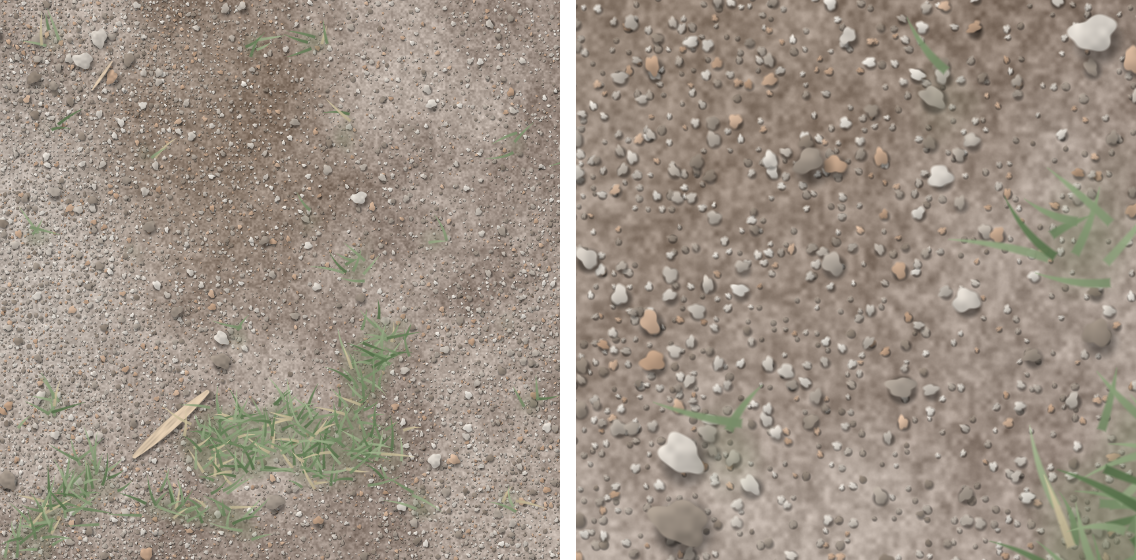
Left, the full canvas; right, a detail of the centre.
Write a WebGL 1 fragment shader that draws this texture.

```glsl
precision highp float;
// Dry stony soil with scattered gravel, tufts of grass and a few pieces of straw.
uniform vec2 u_resolution;

vec2 hash2(vec2 p) {
  vec3 q = fract(p.xyx * vec3(0.1031, 0.1030, 0.0973));
  q += dot(q, q.yzx + 33.33);
  return fract((q.xx + q.yz) * q.zy);
}

float noise(vec2 p) {
  vec2 i = floor(p), f = fract(p);
  f = f * f * (3.0 - 2.0 * f);
  return mix(mix(hash2(i).x, hash2(i + vec2(1, 0)).x, f.x),
             mix(hash2(i + vec2(0, 1)).x, hash2(i + 1.0).x, f.x), f.y);
}

float fbm(vec2 p) {
  float sum = 0.0, amp = 0.5;
  for (int i = 0; i < 5; i++) {
    sum += amp * noise(p);
    p = mat2(1.6, 1.2, -1.2, 1.6) * p + 7.3;
    amp *= 0.5;
  }
  return sum;
}

float softEdge(float d) {
  float blur = max(0.0012, 0.8 / u_resolution.y);
  return smoothstep(blur, -blur, d);
}

float segment(vec2 p, vec2 a, vec2 b) {
  vec2 ab = b - a;
  return length(p - a - ab * clamp(dot(p - a, ab) / dot(ab, ab), 0.0, 1.0));
}

// Share of ground covered by stones: dense at the left and lower right.
float gravel(vec2 p) {
  float wobble = noise(p * 7.0) - 0.5;
  float left = smoothstep(0.52, 0.12, p.x + 0.3 * wobble);
  float right = smoothstep(0.25, 0.8, p.x - 0.6 * p.y + 0.3 * wobble);
  return clamp(0.3 + 0.65 * left + 0.4 * right, 0.0, 1.0);
}

// Irregular stones, one per cell, lit from the upper left.
vec3 addStones(vec3 col, vec2 uv, float count, float share) {
  vec2 g = uv * count, id = floor(g);
  for (int j = -1; j <= 1; j++)
  for (int i = -1; i <= 1; i++) {
    vec2 cell = id + vec2(i, j);
    vec2 r = hash2(cell + count * 3.7), s = hash2(cell + count * 1.3 + 51.0);
    if (s.x > share * gravel((cell + 0.5) / count)) continue;
    vec2 p = g - cell - 0.2 - 0.6 * r;
    float size = mix(0.2, 0.46, s.y * s.y), turn = 6.28 * fract(r.x * 17.0);
    vec2 q = mat2(cos(turn), sin(turn), -sin(turn), cos(turn)) * p;
    q.y *= 1.1 + 0.5 * r.y;
    float a = atan(q.y, q.x);
    float outline = size * (1.0 + 0.13 * sin(3.0 * a + 9.0 * r.x) + 0.08 * sin(5.0 * a + 20.0 * r.y));
    float shadow = length(p + vec2(-0.06, 0.11)) - size * 0.9;
    col *= 1.0 - 0.38 * smoothstep(0.14, -0.08, shadow);
    float tone = fract(s.y * 13.0 + r.x * 5.0);
    vec3 stone = mix(vec3(0.54, 0.49, 0.44), vec3(0.87, 0.85, 0.82), tone);
    stone = mix(stone, vec3(0.76, 0.61, 0.49), 0.7 * step(0.87, fract(r.y * 23.0)));
    stone *= 0.98 + 0.16 * dot(p / size, vec2(-0.5, 0.8)) + 0.16 * (noise(uv * 190.0) - 0.5);
    col = mix(col, stone, softEdge((length(q) - outline) / count));
  }
  return col;
}

// Distance to the grassy band and to small scattered tufts.
float grassDistance(vec2 p) {
  float d = segment(p, vec2(0.04, 0.04), vec2(0.16, 0.14));
  d = min(d, segment(p, vec2(0.28, 0.10), vec2(0.43, 0.06)) + 0.015);
  d = min(d, segment(p, vec2(0.40, 0.21), vec2(0.65, 0.21)) - 0.03);
  d = min(d, segment(p, vec2(0.62, 0.24), vec2(0.68, 0.39)) - 0.005);
  d = min(d, length(p - vec2(0.64, 0.53)) + 0.01);
  vec2 cell = floor(p * 6.0), r = hash2(cell + 12.0);
  float tuft = length(p - (cell + 0.3 + 0.4 * r) / 6.0) + 0.025;
  return min(d, tuft + step(0.36, hash2(cell + 80.0).x));
}

float grassCover(vec2 p) {
  return smoothstep(0.06, 0.0, grassDistance(p) + 0.05 * (noise(p * 24.0) - 0.4));
}

// Curved tapering blades, several per cell, rooted where grass grows.
vec3 addGrass(vec3 col, vec2 uv) {
  if (grassDistance(uv) > 0.16) return col;
  col = mix(col, vec3(0.45, 0.48, 0.37), 0.5 * grassCover(uv));
  for (int layer = 0; layer < 6; layer++)
  for (int j = -2; j <= 2; j++)
  for (int i = -2; i <= 2; i++) {
    vec2 cell = floor(uv * 32.0) + vec2(i, j), key = cell + float(layer) * 41.0;
    vec2 r = hash2(key), s = hash2(key + 19.0), t = hash2(key + 73.0);
    vec2 root = (cell + r) / 32.0;
    if (s.x > 0.9 * grassCover(root)) continue;
    float lean = 1.6 + 3.4 * (s.y - 0.5) + 1.2 * (noise(root * 14.0) - 0.5);
    vec2 dir = vec2(cos(lean), sin(lean)), p = uv - root;
    float len = mix(0.025, 0.062, t.x), along = dot(p, dir) / len;
    float across = dot(p, vec2(-dir.y, dir.x)) - (t.y - 0.5) * 0.03 * along * along;
    float width = 0.0026 * (1.0 - along * along);
    float d = max(abs(across) - width, max(-along, along - 1.0) * len);
    vec3 blade = mix(vec3(0.36, 0.47, 0.31), vec3(0.66, 0.73, 0.58), fract(t.x * 7.0 + s.x));
    blade = mix(blade, vec3(0.82, 0.77, 0.63), step(0.85, fract(t.y * 11.0)));
    col = mix(col, blade * (0.88 + 0.16 * along), 0.92 * softEdge(d));
  }
  return col;
}

vec3 addStraw(vec3 col, vec2 uv, vec2 a, vec2 b, float width) {
  float along = clamp(dot(uv - a, b - a) / dot(b - a, b - a), 0.0, 1.0);
  float taper = width * (0.35 + 2.4 * along * (1.0 - along));
  col *= 1.0 - 0.35 * smoothstep(0.006, -0.002, segment(uv + vec2(-0.002, 0.004), a, b) - taper);
  vec3 fibre = vec3(0.84, 0.76, 0.66) * (0.9 + 0.2 * noise(vec2(along * 8.0, (uv.x - uv.y) * 260.0)));
  return mix(col, fibre, softEdge(segment(uv, a, b) - taper));
}

void main() {
  vec2 uv = gl_FragCoord.xy / u_resolution;
  // Soil: broad tone, damp brown patch, pale dust and fine grain.
  float broad = fbm(uv * 6.0);
  vec3 col = mix(vec3(0.56, 0.50, 0.46), vec3(0.72, 0.67, 0.63), smoothstep(0.2, 0.7, broad));
  float damp = smoothstep(0.36, 0.05, length((uv - vec2(0.37, 0.75)) * vec2(1.0, 0.8)) + 0.3 * (broad - 0.5));
  col = mix(col, vec3(0.50, 0.43, 0.37), 0.75 * damp);
  float dust = smoothstep(0.4, 0.05, length((uv - vec2(0.05, 0.5)) * vec2(1.3, 0.8)) + 0.4 * (broad - 0.5));
  col = mix(col, vec3(0.78, 0.75, 0.72), 0.6 * dust);
  col += 0.24 * (fbm(uv * 110.0) - 0.48) + 0.14 * (noise(uv * 290.0) - 0.5);
  // Stones from grit to cobbles.
  col = addStones(col, uv, 150.0, 0.75);
  col = addStones(col, uv, 88.0, 0.62);
  col = addStones(col, uv, 52.0, 0.30);
  col = addStones(col, uv, 24.0, 0.10);
  col = addStraw(col, uv, vec2(0.24, 0.185), vec2(0.37, 0.30), 0.011);
  col = addStraw(col, uv, vec2(0.165, 0.84), vec2(0.20, 0.89), 0.003);
  gl_FragColor = vec4(addGrass(col, uv), 1.0);
}
```
